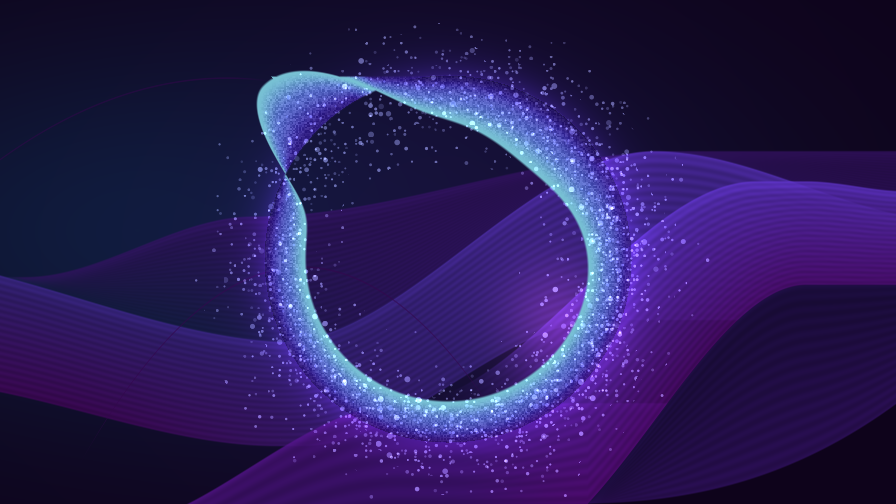
This background is drawn by a Shadertoy shader. Its source:

```glsl
// Glowing teardrop ring of star dust over translucent violet wave ribbons.
// Ribbons fill the space between pairs of smooth curves; the ring fills the
// space between a circle and a pointed polar curve; dust is hashed per cell.

const vec2 CENTER = vec2(0.889, 0.486);
const float RADIUS = 0.364;
const vec3 NIGHT = vec3(0.055, 0.012, 0.105);
const vec3 NAVY = vec3(0.06, 0.14, 0.28);
const vec3 INDIGO = vec3(0.19, 0.12, 0.43);
const vec3 VIOLET = vec3(0.31, 0.17, 0.66);
const vec3 MAGENTA = vec3(0.29, 0.03, 0.40);
const vec3 CYAN = vec3(0.47, 0.76, 0.83);
const vec3 DUST = vec3(0.72, 0.76, 1.0);

float hash(vec2 p) {
    vec3 q = fract(vec3(p.xyx) * 0.1031);
    q += dot(q, q.yzx + 33.33);
    return fract((q.x + q.y) * q.z);
}

float gauss(float x, float width) {
    return exp(-x * x / (width * width));
}

// Coverage of the strip between two heights
float between(float y, float low, float high, float blur) {
    return smoothstep(-blur, blur, y - low) * smoothstep(-blur, blur, high - y);
}

float stroke(float d, float width, float blur) {
    return 1.0 - smoothstep(width, width + blur, abs(d));
}

// Translucent ribbon with a mesh of fine lines and a bright upper rim
vec3 ribbon(vec3 base, float y, float low, float high, vec3 lowColor,
            vec3 highColor, float alpha, float lines, float blur) {
    float t = clamp((y - low) / max(high - low, 0.01), 0.0, 1.0);
    float cover = between(y, low, high, blur);
    float mesh = 0.5 + 0.5 * cos(6.2832 * lines * t);
    mesh *= smoothstep(0.0, 6.0, max(high - low, 0.0) / (lines * blur));
    float rim = gauss(high - y, 0.018);
    vec3 color = mix(lowColor, highColor, t) * (0.92 + 0.16 * mesh + 0.2 * rim);
    return mix(base, color, cover * alpha);
}

// Polar radius of the pointed curve; angle is measured from its tip
float tearRadius(float angle) {
    float tip = gauss(angle, angle > 0.0 ? 0.27 : 0.42);
    return 0.2824 + 0.22 * tip - 0.0417 * gauss(angle + 1.518, 0.611);
}

// Round grains, one at most per cell
float grains(vec2 p, float cells, float density, float blur) {
    vec2 id = floor(p * cells);
    vec2 spot = 0.3 + 0.4 * vec2(hash(id + 7.1), hash(id + 19.7));
    float size = mix(0.08, 0.26, hash(id + 41.3));
    float d = length(fract(p * cells) - spot);
    float dotShape = 1.0 - smoothstep(size, size + blur * cells, d);
    return dotShape * step(1.0 - density, hash(id)) * (0.3 + 0.7 * hash(id + 3.9));
}

vec3 backdrop(vec2 p) {
    vec3 color = mix(NIGHT, NAVY, 0.85 * exp(-dot((p - vec2(0.45, 0.54)) * vec2(1.0, 2.6),
                                                 (p - vec2(0.45, 0.54)) * vec2(1.3, 2.6))));
    return mix(color, vec3(0.11, 0.05, 0.24), 0.6 * gauss(length(p - CENTER), 0.5));
}

vec3 waves(vec3 color, vec2 p, float blur) {
    float x = p.x;
    // Ribbon borders
    float mainTop = 0.32 + 0.18 * (1.0 - smoothstep(-0.3, 0.6, x))
        + 0.38 * smoothstep(0.55, 1.3, x) - 0.14 * smoothstep(1.3, 1.9, x);
    float mainLow = 0.245 - 0.13 * smoothstep(-0.2, 0.55, x) + 0.25 * smoothstep(0.6, 1.2, x);
    float veilTop = 0.45 + 0.12 * smoothstep(0.05, 0.5, x) + 0.13 * smoothstep(0.5, 1.35, x);
    float rightTop = 0.2 + 0.44 * smoothstep(0.8, 1.5, x) - 0.02 * smoothstep(1.6, 1.8, x);
    float rightLow = -0.1 + 0.535 * smoothstep(1.0, 1.6, x);
    float footTop = -0.05 + 0.25 * smoothstep(0.2, 0.8, x);
    float cornerLow = 0.2 * pow(max((x - 1.1) / 0.68, 0.0), 2.5);
    // Back to front
    vec3 veil = mix(vec3(0.08, 0.11, 0.26), vec3(0.19, 0.07, 0.38), smoothstep(0.3, 0.9, x));
    color = ribbon(color, p.y, mainTop, veilTop, veil, vec3(0.18, 0.06, 0.34), 0.75, 22.0, blur);
    vec3 crest = mix(INDIGO, VIOLET * 0.86, smoothstep(0.6, 1.2, x));
    color = ribbon(color, p.y, mainLow, mainTop, mix(MAGENTA * 0.8, INDIGO, smoothstep(0.1, 1.0, x)),
                   crest, 0.88, 18.0, blur);
    color = ribbon(color, p.y, -0.2, footTop, vec3(0.2, 0.07, 0.4), vec3(0.26, 0.06, 0.43), 0.8, 9.0, blur);
    color = mix(color, NIGHT, between(p.y, -1.0, rightLow, blur));
    color = ribbon(color, p.y, cornerLow, rightLow, vec3(0.17, 0.06, 0.34),
                   vec3(0.10, 0.05, 0.23), 0.85, 14.0, blur);
    color = ribbon(color, p.y, max(rightLow, 0.0), rightTop, MAGENTA, VIOLET, 0.8 * smoothstep(0.85, 1.2, x), 20.0, blur);
    // Loose threads
    float arch = 0.47 - 2.0 * (x - 0.6) * (x - 0.6);
    float thread = stroke(p.y - arch, 0.0005, blur) * between(x, 0.2, 0.95, 0.05);
    float bow = 0.845 - 0.8 * (x - 0.45) * (x - 0.45);
    thread += stroke(p.y - bow, 0.0003, blur) * between(x, -0.1, 0.5, 0.05);
    return mix(color, vec3(0.2, 0.02, 0.3), 0.5 * thread);
}

void mainImage(out vec4 fragColor, in vec2 fragCoord) {
    vec2 p = fragCoord / iResolution.y;
    float blur = 1.2 / iResolution.y;
    vec3 color = waves(backdrop(p), p, blur);

    // Ring profile, with the flat top joining the tip to the circle
    vec2 q = p - CENTER;
    float r = length(q);
    vec2 tipAxis = vec2(-0.731, 0.682);
    float angle = atan(tipAxis.x * q.y - tipAxis.y * q.x, dot(tipAxis, q));
    float tear = tearRadius(angle);
    float outer = max(tear, RADIUS);
    if (angle > -0.82 && angle < -0.05) outer = max(outer, 0.362 * r / max(q.y, 0.01));
    float inner = min(tear, RADIUS);
    float gap = outer - inner;
    float t = clamp(abs(r - tear) / max(gap, 0.02), 0.0, 1.0);

    // Halo and inner haze
    color += vec3(0.10, 0.05, 0.24) * exp(-max(r - RADIUS, 0.0) * 30.0) * step(RADIUS, r);
    color += vec3(0.20, 0.06, 0.20) * gauss(length(q - vec2(0.22, -0.12)), 0.11);

    // Ring body: cyan at the pointed curve, violet at the circle
    vec3 body = mix(CYAN, vec3(0.35, 0.43, 0.79), smoothstep(0.0, 0.5, t));
    body = mix(body, vec3(0.23, 0.13, 0.60), smoothstep(0.4, 1.0, t));
    float speckle = hash(floor(p * 330.0)) - 0.5;
    body += speckle * 0.18 * smoothstep(0.02, 0.3, t);
    float fade = 1.0 - 0.5 * smoothstep(0.75, 1.0, t);
    color = mix(color, body, between(r, inner, outer, blur * 1.3) * fade);

    // Dust, densest along the ring and toward the lower right
    float near = gauss(r - 0.34, 0.085) * (0.65 + 0.35 * smoothstep(-0.3, 0.3, q.x - q.y));
    float dust = 0.0;
    for (int i = 0; i < 3; i++) {
        float cells = 55.0 + 45.0 * float(i);
        dust += grains(p + float(i) * 3.7, cells, 0.22 * near, blur);
    }
    color += DUST * dust * 0.5;
    fragColor = vec4(clamp(color, 0.0, 1.0), 1.0);
}
```
